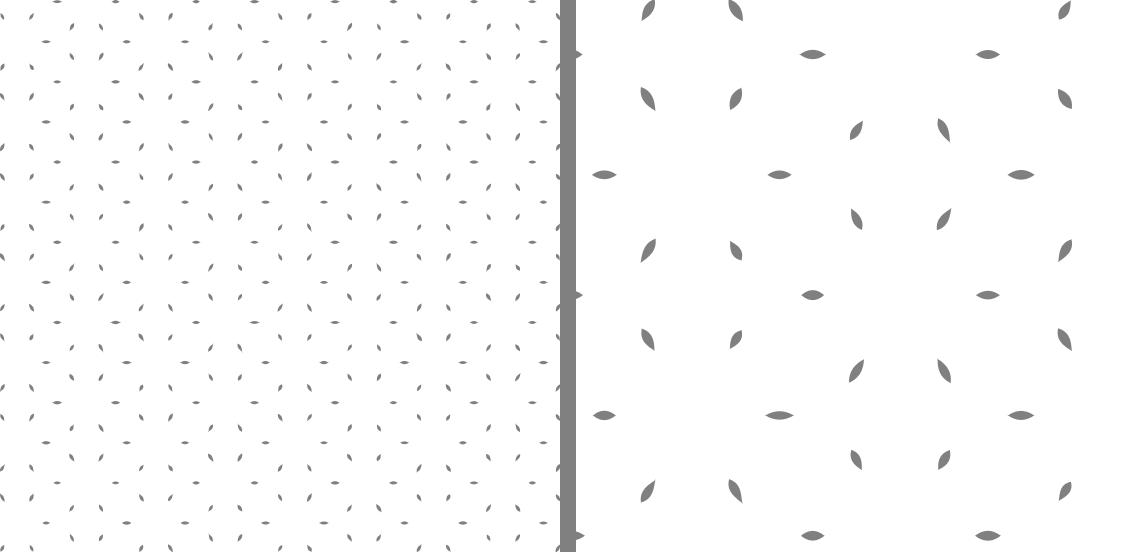
Left, the full canvas; right, a detail of the centre.
Give the GLSL for this pattern, as a Shadertoy shader.

```glsl
// Rings of six small grey leaves on a white ground, set on a hexagonal lattice.

// Lengths are fractions of the canvas height.
const float PITCH       = 0.1453;               // distance between ring centres
const vec2  ORIGIN      = vec2(0.1565, 0.9970); // centre of one ring
const float RING_RADIUS = 0.0529;
const float LEAF_LENGTH = 0.0075;               // half length
const float LEAF_WIDTH  = 0.0028;               // half width
const float LENGTH_VARY = 0.14;
const float WIDTH_VARY  = 0.10;
const float TAPER_VARY  = 0.45;                 // blunter end on slanted leaves
const float TILT_VARY   = 0.07;                 // radians
const vec3  GROUND      = vec3(1.0);
const vec3  LEAF_GREY   = vec3(0.5);
const float SECTOR      = 1.04719755;           // sixth of a turn

vec3 hash3(vec3 p) {
    p = fract(p * vec3(0.1031, 0.1030, 0.0973));
    p += dot(p, p.yxz + 33.33);
    return fract((p.xxy + p.yxx) * p.zyx);
}

mat2 rotation(float a) {
    float c = cos(a), s = sin(a);
    return mat2(c, -s, s, c);
}

// Nearest centre of a hexagonal lattice of unit pitch.
vec2 hexCentre(vec2 p) {
    vec2 period = vec2(sqrt(3.0), 1.0);
    vec2 a = round(p / period) * period;
    vec2 b = (floor(p / period) + 0.5) * period;
    return distance(p, a) < distance(p, b) ? a : b;
}

// Approximate signed distance to a pointed leaf lying along x.
float leafDistance(vec2 p, vec2 halfSize, float taper) {
    float t = p.x / halfSize.x;
    float profile = halfSize.y * (1.0 - t * t) * (1.0 + taper * clamp(t, -1.0, 1.0));
    float slope = 2.0 * t * halfSize.y / halfSize.x;
    return (abs(p.y) - profile) / sqrt(1.0 + slope * slope);
}

void mainImage(out vec4 fragColor, in vec2 fragCoord) {
    float pixel = 1.0 / iResolution.y;
    vec2 p = fragCoord * pixel - ORIGIN;

    // Ring and sector holding this point
    vec2 centre = hexCentre(p / PITCH);
    vec2 local = p - centre * PITCH;
    float sector = mod(round(atan(local.y, local.x) / SECTOR), 6.0);

    // Small differences from leaf to leaf
    vec2 cell = round(centre * vec2(2.0 / sqrt(3.0), 2.0));
    vec3 vary = 2.0 * hash3(vec3(cell, sector) + 37.0) - 1.0;
    float slanted = mod(sector, 3.0) > 0.5 ? 1.0 : 0.0;

    // Leaf pointing away from the ring centre
    vec2 leaf = rotation(sector * SECTOR) * local - vec2(RING_RADIUS, 0.0);
    leaf = rotation(slanted * TILT_VARY * vary.y) * leaf;
    vec2 halfSize = vec2(LEAF_LENGTH, LEAF_WIDTH)
                  * (1.0 + vec2(LENGTH_VARY, WIDTH_VARY) * vary.xy);
    float d = leafDistance(leaf, halfSize, slanted * TAPER_VARY * vary.z);

    float cover = clamp(0.5 - d / pixel, 0.0, 1.0);
    fragColor = vec4(mix(GROUND, LEAF_GREY, cover), 1.0);
}
```
